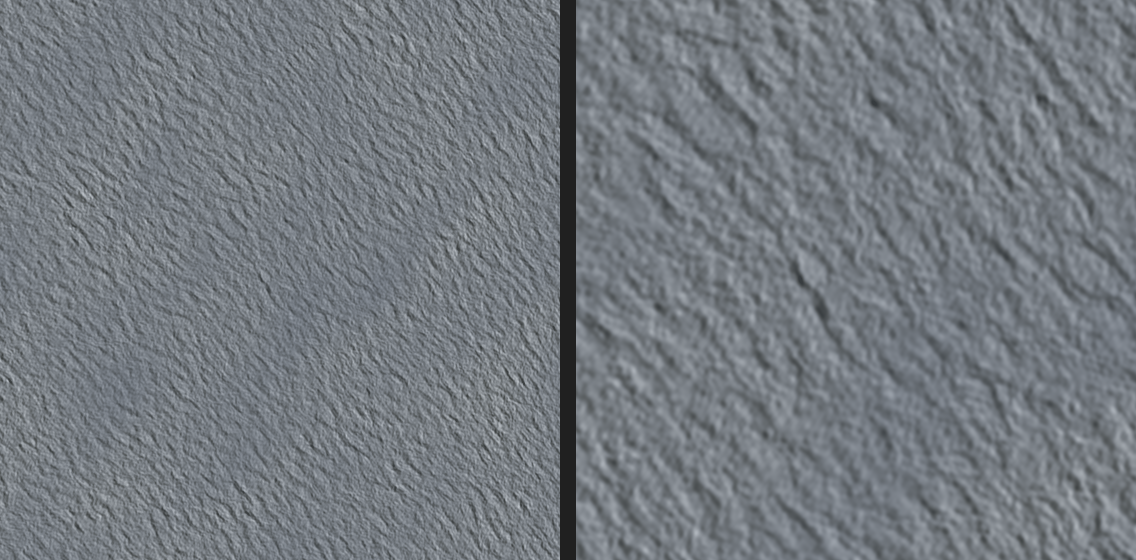
Left: the whole. Right: its middle third, enlarged.
Give the GLSL for this texture, as a WebGL 1 fragment shader.

```glsl
precision highp float;

uniform vec2 u_resolution;

// Ripple layout, in canvas units
const float RIPPLE_ANGLE = 0.79;              // downward tilt of the crests
const float RIPPLE_BEND = 0.10;               // crests steepen to the right
const vec2 RIPPLE_FREQ = vec2(34.0, 70.0);    // along, across
const vec2 WRINKLE_FREQ = vec2(92.0, 118.0);
const vec2 GRAIN_FREQ = vec2(200.0, 180.0);
const float RIPPLE_LEAN = 0.32;               // steepens the shaded faces
const float WRINKLE_AMOUNT = 0.68;
const float GRAIN_AMOUNT = 0.85;

// Wander of the crests and large patches
const float SWAY_FREQ = 5.0;
const float SWAY_AMOUNT = 0.018;
const float WOBBLE_FREQ = 36.0;
const float WOBBLE_AMOUNT = 0.004;
const vec2 PATCH_FREQ = vec2(6.5, 3.2);
const float PATCH_TONE = 0.032;

// Light and colour
const float LIGHT_AZIMUTH = 0.50;
const float SLOPE_STEP = 0.0012;
const float RELIEF = 0.081;
const float SPECKLE_FREQ = 170.0;
const float SPECKLE_TONE = 0.06;
const float BASE_TONE = 0.461;
const vec3 SHADOW_TINT = vec3(0.0, 0.018, 0.027);
const vec3 LIGHT_TINT = vec3(0.0, 0.024, 0.051);
const vec3 WARM_TINT = vec3(0.008, 0.003, -0.012);

vec2 hash2(vec2 cell) {
  vec3 k = fract(cell.xyx * vec3(0.1031, 0.1030, 0.0973));
  k += dot(k, k.yzx + 33.33);
  return fract((k.xx + k.yz) * k.zy);
}

float cornerRamp(vec2 cell, vec2 corner, vec2 f) {
  return dot(hash2(cell + corner) * 2.0 - 1.0, f - corner);
}

// Gradient noise, roughly -0.6 to 0.6
float noise(vec2 p) {
  vec2 cell = floor(p);
  vec2 f = p - cell;
  vec2 w = f * f * f * (f * (f * 6.0 - 15.0) + 10.0);
  float low = mix(cornerRamp(cell, vec2(0.0, 0.0), f),
                  cornerRamp(cell, vec2(1.0, 0.0), f), w.x);
  float high = mix(cornerRamp(cell, vec2(0.0, 1.0), f),
                   cornerRamp(cell, vec2(1.0, 1.0), f), w.x);
  return mix(low, high, w.y);
}

// Coordinates along and across the crests
vec2 rippleFrame(vec2 p) {
  float c = cos(RIPPLE_ANGLE);
  float s = sin(RIPPLE_ANGLE);
  return vec2(dot(p, vec2(c, -s)), dot(p, vec2(s, c)));
}

// Each layer is divided by its frequency so amounts compare as slopes
float height(vec2 p) {
  vec2 q = rippleFrame(p);
  q.y += RIPPLE_BEND * p.x * p.x;
  q.y += SWAY_AMOUNT * noise(p * SWAY_FREQ + 11.0);
  q.y += WOBBLE_AMOUNT * noise(p * WOBBLE_FREQ + 37.0);

  vec2 r = q * RIPPLE_FREQ + 100.0;
  float ripple = noise(r - vec2(0.0, RIPPLE_LEAN * noise(r)));
  float wrinkle = noise(q * WRINKLE_FREQ + 230.0);
  float grain = noise(q * GRAIN_FREQ + 410.0);
  return ripple / RIPPLE_FREQ.y
       + WRINKLE_AMOUNT * wrinkle / WRINKLE_FREQ.y
       + GRAIN_AMOUNT * grain / GRAIN_FREQ.y;
}

void main() {
  vec2 p = gl_FragCoord.xy / u_resolution.y;

  // Broad rough and calm areas
  vec2 patchPos = rippleFrame(p) * PATCH_FREQ;
  float roughness = noise(patchPos + 53.0) + 0.5 * noise(patchPos * 2.1 + 71.0);

  // Light rakes across the crests from the left
  vec2 lightStep = SLOPE_STEP * vec2(cos(LIGHT_AZIMUTH), sin(LIGHT_AZIMUTH));
  float slope = (height(p + lightStep) - height(p - lightStep)) / (2.0 * SLOPE_STEP);
  float relief = RELIEF * slope * clamp(1.0 + 0.6 * roughness, 0.75, 1.3);
  relief += SPECKLE_TONE * noise(p * SPECKLE_FREQ + 610.0);

  float tone = BASE_TONE + PATCH_TONE * roughness + clamp(relief, -0.24, 0.26);
  vec3 tint = mix(SHADOW_TINT, LIGHT_TINT, smoothstep(0.30, 0.50, tone));
  vec3 color = vec3(tone) + tint + WARM_TINT * roughness;
  gl_FragColor = vec4(color, 1.0);
}
```
